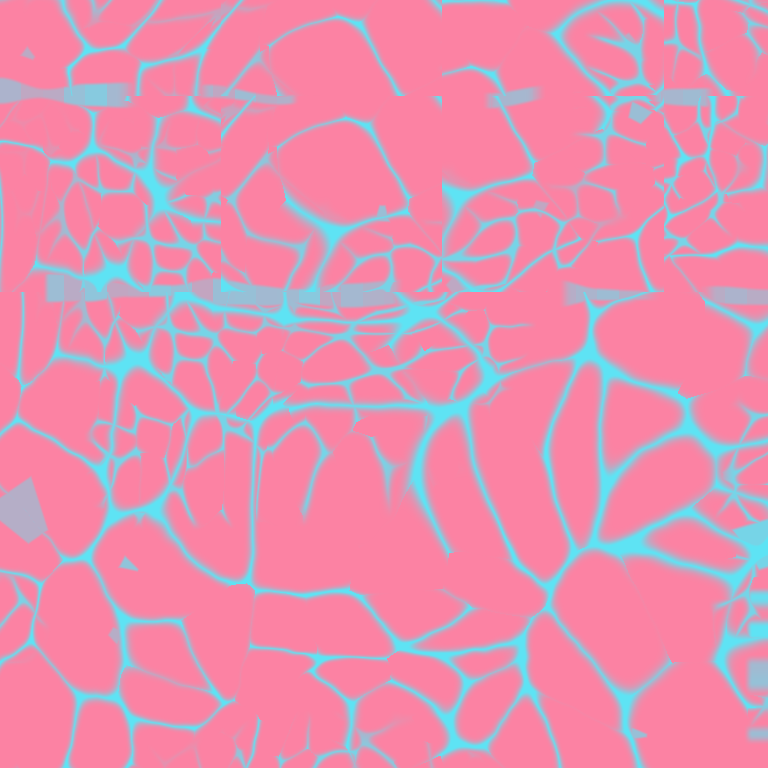
Write a Shadertoy shader that draws this texture.

```glsl
const vec3 PINK = vec3(0.988, 0.51, 0.638);
const vec3 CYAN = vec3(0.37, 0.89, 0.955);
const vec2 PANEL_SIZE = vec2(0.288, 0.255);
const float PANEL_BASE = 0.11;

float hash(vec2 p) {
    return fract(sin(dot(p, vec2(127.1, 311.7))) * 43758.5453);
}

vec2 hash2(vec2 p) {
    return vec2(hash(p), hash(p + 37.3));
}

float noise(vec2 p) {
    vec2 i = floor(p), f = fract(p);
    f = f * f * (3.0 - 2.0 * f);
    float low = mix(hash(i), hash(i + vec2(1, 0)), f.x);
    float high = mix(hash(i + vec2(0, 1)), hash(i + vec2(1, 1)), f.x);
    return mix(low, high, f.y);
}

vec2 warp(vec2 p, float amount) {
    return p + amount * (vec2(noise(p), noise(p + 19.7)) - 0.5);
}

// Some grid cells stay empty, so the plates vary in size
bool hasSite(vec2 id) {
    return hash(id + 71.9) > 0.40;
}

vec2 site(vec2 id) {
    return id + 0.05 + 0.9 * hash2(id);
}

// Blurred borders between plates, each with its own strength
float cracks(vec2 p, float width, float loss) {
    vec2 base = floor(p), nearId = base, nearest = vec2(9.0);
    for (int y = -2; y <= 2; y++)
    for (int x = -2; x <= 2; x++) {
        vec2 id = base + vec2(x, y);
        vec2 r = site(id) - p;
        if (hasSite(id) && dot(r, r) < dot(nearest, nearest)) {
            nearest = r;
            nearId = id;
        }
    }
    float ink = 0.0;
    for (int y = -3; y <= 3; y++)
    for (int x = -3; x <= 3; x++) {
        vec2 id = base + vec2(x, y);
        if (id == nearId || !hasSite(id)) continue;
        vec2 r = site(id) - p;
        float edge = dot(0.5 * (nearest + r), normalize(r - nearest));
        float strength = smoothstep(loss, loss + 0.5, hash(nearId + id + 5.3));
        ink += strength * exp(-edge / width);
    }
    return smoothstep(0.14, 1.2, ink);
}

// Tapered, turned box
float chip(vec2 p, vec2 size, float angle, float blur) {
    float c = cos(angle), s = sin(angle);
    p = mat2(c, -s, s, c) * p;
    float d = max(abs(p.x) - size.x - 0.3 * p.y, abs(p.y) - size.y);
    return 1.0 - smoothstep(-blur, blur, d);
}

// Sparse loose fragments, one at most in each cell
float chips(vec2 p, float share) {
    vec2 id = floor(p);
    vec2 rnd = hash2(id + 11.0);
    vec2 size = mix(vec2(0.04, 0.07), vec2(0.12, 0.18), rnd * rnd);
    float shape = chip(fract(p) - mix(vec2(0.3), vec2(0.7), rnd.yx), size, 6.28 * rnd.x, 0.02);
    return shape * step(hash(id + 3.0), share) * mix(0.35, 0.95, rnd.y);
}

// Broken strip of flat blocks along a horizontal seam
float smear(vec2 uv, float seam) {
    float presence = smoothstep(0.52, 0.62, noise(vec2(uv.x * 9.0, seam * 50.0)));
    float block = hash(vec2(floor(uv.x * 36.0), seam));
    float halfHeight = mix(0.004, 0.020, noise(vec2(uv.x * 18.0, seam * 90.0)));
    float offset = 0.02 * (noise(vec2(uv.x * 11.0, seam * 70.0)) - 0.5);
    float dist = abs(uv.y - seam - offset);
    float strip = 1.0 - smoothstep(halfHeight - 0.003, halfHeight + 0.003, dist);
    return strip * presence * mix(0.35, 0.75, block);
}

// Streaks dragged in from the right border
float streaks(vec2 uv) {
    float area = smoothstep(0.968, 0.980, uv.x) * (1.0 - smoothstep(0.28, 0.31, uv.y));
    return area * smoothstep(0.3, 0.75, noise(vec2(3.0, uv.y * 45.0)));
}

void mainImage(out vec4 fragColor, in vec2 fragCoord) {
    vec2 uv = fragCoord / iResolution.xy;

    // Upper panels are displaced against each other
    vec2 panel = floor((uv - vec2(0.0, PANEL_BASE)) / PANEL_SIZE);
    float torn = step(1.5, panel.y);
    vec2 p = uv + torn * 0.25 * (hash2(panel + 8.0) - 0.5);

    // Plate network, with finer cracking in places
    vec2 q = warp(warp(p * 5.0, 0.5) * 2.5, 0.12);
    q = warp(q * 4.0, 0.22) / 4.0;
    float width = mix(0.050, 0.120, noise(p * 6.0 + 4.0));
    float ink = cracks(q, width, mix(0.02, 0.10, torn));
    float shattered = smoothstep(0.60, 0.74, noise(p * 5.0 + 31.0));
    ink = max(ink, 0.85 * shattered * cracks(q * 2.0 + 40.0, 0.11, 0.15));

    // Seams, fragments and border damage
    for (float row = 2.0; row < 4.0; row++)
        ink = max(ink, smear(uv, PANEL_BASE + row * PANEL_SIZE.y));
    ink = max(ink, chips(uv * 9.0, mix(0.05, 0.22, torn)));
    ink = max(ink, 0.45 * chip(uv - vec2(0.03, 0.33), vec2(0.026, 0.035), 0.6, 0.002));
    ink = max(ink, 0.85 * chip(uv - vec2(0.99, 0.29), vec2(0.020, 0.030), 0.3, 0.003));
    ink = max(ink, streaks(uv));

    fragColor = vec4(mix(PINK, CYAN, ink), 1.0);
}
```
